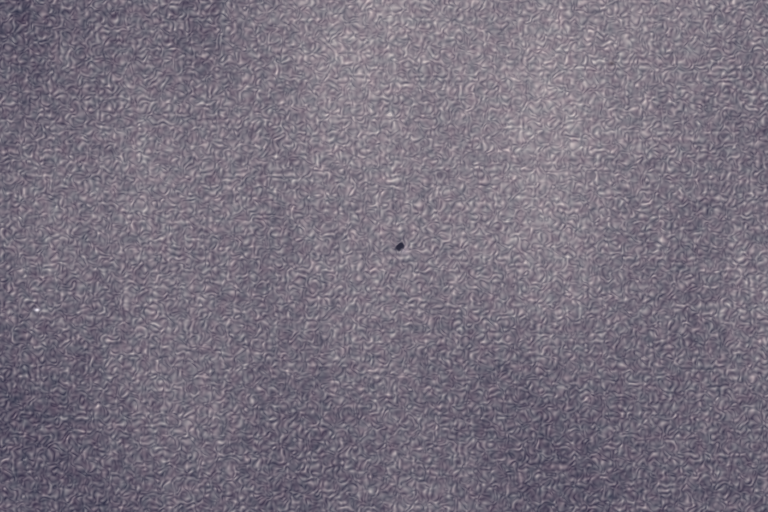
Give the GLSL for this texture, as a Shadertoy shader.

```glsl
// Fine-grained violet-grey leather under soft light from above.
// Folded gradient noise forms creased bumps that are lit by their slope,
// then laid over a broad sheen with a small puncture and two flecks.

#define GRAIN_DENSITY 86.0
#define GRAIN_CONTRAST 0.25
#define GRAIN_WARP 0.55
#define CREASE_SOFTNESS 0.06
#define LIGHT_STEP vec2(-0.11, 0.17)
#define BASE_TONE 0.390
#define SHEEN 0.165
#define MOTTLE 0.085
#define DARK_TONE vec3(0.32, 0.30, 0.37)
#define LIGHT_TONE vec3(0.68, 0.64, 0.66)
#define HOLE_COLOR vec3(0.13, 0.13, 0.20)
#define HOLE_POS vec2(0.781, 0.518)

// Integer hash giving one value in 0..1 per lattice point
float hash(vec2 cell) {
    uvec2 q = uvec2(ivec2(cell) + 32768);
    uint n = q.x * 1597334677u ^ q.y * 3812015801u;
    n = (n ^ (n >> 15)) * 2246822519u;
    n = (n ^ (n >> 13)) * 3266489917u;
    n ^= n >> 16;
    return float(n & 65535u) / 65535.0;
}

float cornerRamp(vec2 cell, vec2 offset) {
    float angle = 6.2832 * hash(cell);
    return dot(vec2(cos(angle), sin(angle)), offset);
}

float gradientNoise(vec2 p) {
    vec2 i = floor(p), f = p - i;
    vec2 u = f * f * f * (f * (f * 6.0 - 15.0) + 10.0);
    vec2 e = vec2(1.0, 0.0);
    float low = mix(cornerRamp(i, f), cornerRamp(i + e, f - e), u.x);
    float high = mix(cornerRamp(i + e.yx, f - e.yx),
                     cornerRamp(i + 1.0, f - 1.0), u.x);
    return mix(low, high, u.y);
}

// Rounded bumps separated by soft creases
float hideHeight(vec2 q) {
    float fold = gradientNoise(q);
    float bumps = sqrt(fold * fold + CREASE_SOFTNESS * CREASE_SOFTNESS);
    return bumps + 0.35 * gradientNoise(q * 1.45 + 17.0);
}

// Slope towards the light, plus height so that creases stay dark
float grain(vec2 p) {
    vec2 q = p * GRAIN_DENSITY;
    vec2 warp = vec2(gradientNoise(q * 0.6), gradientNoise(q * 0.6 + 41.3));
    q += GRAIN_WARP * warp;
    float below = hideHeight(q + LIGHT_STEP);
    float above = hideHeight(q - LIGHT_STEP);
    float relief = 0.95 * (above - below) + 0.5 * (above + below - 0.44);
    relief += 0.3 * gradientNoise(q * 0.4 + 73.0);
    return relief + 0.5 * max(relief, 0.0) * relief - 0.015;
}

float softBlob(vec2 p, vec2 center, vec2 size) {
    vec2 d = (p - center) / size;
    return exp(-dot(d, d));
}

// Large-scale light and shade over the hide
float broadTone(vec2 p) {
    float tone = BASE_TONE + SHEEN * softBlob(p, vec2(0.86, 0.78), vec2(0.68, 0.6));
    tone += 0.04 * softBlob(p, vec2(0.27, 0.5), vec2(0.2, 0.22));
    tone += 0.06 * softBlob(p, vec2(1.52, 0.5), vec2(0.22, 0.45));
    tone -= 0.055 * softBlob(p, vec2(1.2, 0.22), vec2(0.3, 0.2));
    tone += MOTTLE * gradientNoise(p * vec2(3.1, 2.6) + 5.0);
    tone += MOTTLE * 0.6 * gradientNoise(p * vec2(9.0, 3.2) + 29.0) * p.y;
    return tone;
}

void mainImage(out vec4 fragColor, in vec2 fragCoord) {
    vec2 p = fragCoord / iResolution.y;

    // Tone and colour ramp
    float tone = broadTone(p) + GRAIN_CONTRAST * grain(p);
    float ramp = (tone - DARK_TONE.r) / (LIGHT_TONE.r - DARK_TONE.r);
    vec3 color = mix(DARK_TONE, LIGHT_TONE, clamp(ramp, -0.35, 1.3));

    // Slight rosy and bluish drift between grains
    float tint = gradientNoise(p * GRAIN_DENSITY * 0.6 + 120.0);
    color += tint * vec3(0.022, -0.012, -0.004);

    // Ragged slanted puncture with a pale rim, and two tiny flecks
    vec2 toHole = p - HOLE_POS;
    vec2 slanted = vec2(toHole.x + toHole.y, toHole.y - toHole.x) * 0.707;
    float ragged = 0.006 * gradientNoise(p * 110.0);
    float holeDist = length(slanted * vec2(0.9, 1.25)) + ragged;
    color += 0.08 * softBlob(p, HOLE_POS + vec2(0.009, -0.008), vec2(0.008));
    color = mix(color, HOLE_COLOR, 0.88 * smoothstep(0.012, 0.004, holeDist));
    color += 0.4 * softBlob(p, vec2(0.072, 0.395), vec2(0.005, 0.003));
    color -= 0.16 * softBlob(p, vec2(1.195, 0.877), vec2(0.006, 0.004));

    fragColor = vec4(clamp(color, 0.0, 1.0), 1.0);
}
```
